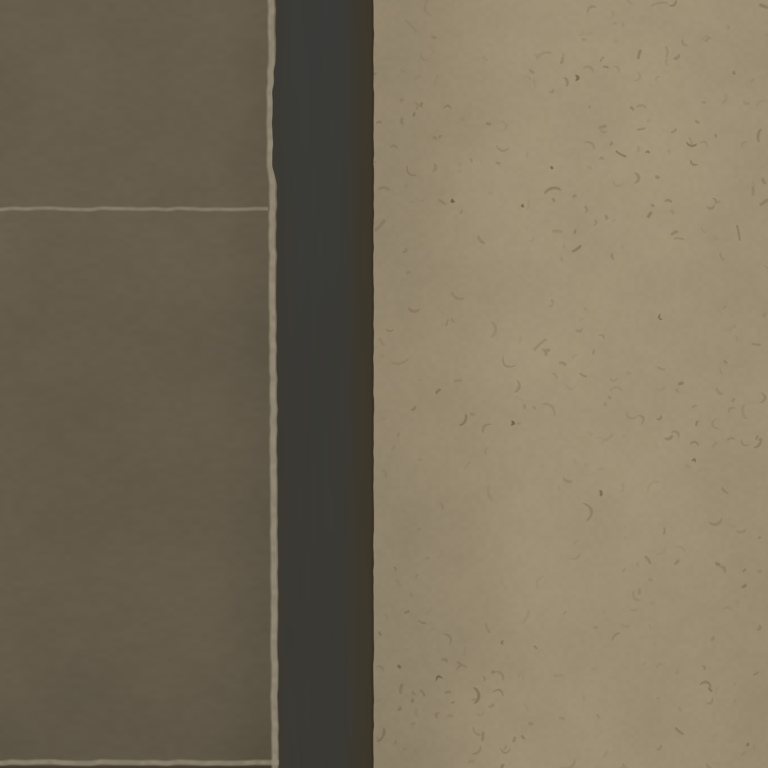
Write a WebGL 1 fragment shader that draws this texture.

```glsl
precision highp float;
// Dull brown tiles with pale grout, a dark metal strip and a flecked beige slab.
uniform vec2 u_resolution;

const float GROUT_X = 0.3555;
const float STRIP_LEFT = 0.361;
const float SLAB_LEFT = 0.4865;
const float JOINT_Y = 0.728;
const float BOTTOM_JOINT_Y = 0.007;
const vec3 TILE_LIGHT = vec3(0.415, 0.375, 0.310);
const vec3 TILE_DARK = vec3(0.350, 0.320, 0.260);
const vec3 GROUT = vec3(0.570, 0.535, 0.460);
const vec3 STRIP_COOL = vec3(0.228, 0.225, 0.205);
const vec3 STRIP_WARM = vec3(0.240, 0.215, 0.165);
const vec3 SLAB_LIGHT = vec3(0.625, 0.572, 0.468);
const vec3 SLAB_DARK = vec3(0.535, 0.485, 0.395);
const vec3 FLECK = vec3(0.360, 0.300, 0.200);

float hash(vec2 p) {
  vec3 q = fract(vec3(p.xyx) * 0.1031);
  q += dot(q, q.yzx + 33.33);
  return fract((q.x + q.y) * q.z);
}

// Smooth cell-corner noise, 0 to 1.
float noise(vec2 p) {
  vec2 i = floor(p), f = fract(p);
  f = f * f * (3.0 - 2.0 * f);
  return mix(mix(hash(i), hash(i + vec2(1.0, 0.0)), f.x),
             mix(hash(i + vec2(0.0, 1.0)), hash(i + vec2(1.0)), f.x), f.y);
}

float mottle(vec2 p) {
  return 0.55 * noise(p) + 0.3 * noise(p * 2.1 + 7.0) + 0.15 * noise(p * 4.3 + 19.0);
}

float band(float d, float halfWidth, float soft) {
  return 1.0 - smoothstep(halfWidth - soft, halfWidth + soft, abs(d));
}

// Short curved fibres, one candidate per cell.
float flecks(vec2 p, float cells, float chance, float size, float seed) {
  vec2 g = p * cells;
  vec2 home = floor(g);
  float ink = 0.0;
  for (int j = -1; j <= 1; j++) {
    for (int i = -1; i <= 1; i++) {
      vec2 c = home + vec2(float(i), float(j));
      vec2 id = c + seed;
      float h = hash(id + 3.7);
      vec2 d = (g - c - vec2(hash(id), hash(id + 41.3))) / cells;
      float a = 6.2832 * hash(id + 71.9);
      d = vec2(d.x * cos(a) + d.y * sin(a), d.y * cos(a) - d.x * sin(a));
      float len = size * mix(0.15, 1.0, h * h / (chance * chance));
      d.y += (hash(id + 13.1) - 0.5) * d.x * d.x / size * 1.6;
      float reach = length(vec2(max(abs(d.x) - len, 0.0), d.y));
      float w = mix(0.0008, 0.0020, hash(id + 97.0));
      float mark = 1.0 - smoothstep(w * 0.3, w + 0.0016, reach);
      float strength = mix(0.25, 0.9, hash(id + 59.0));
      ink = max(ink, mark * strength * step(h, chance));
    }
  }
  return ink;
}

vec3 tileColor(vec2 p) {
  float shade = 0.62 + 0.35 * (p.y - 0.5) + 0.5 * (mottle(p * 9.0) - 0.5);
  shade -= 0.45 * smoothstep(0.27, 0.36, p.x);
  shade -= 0.25 * (1.0 - smoothstep(0.0, 0.15, p.y));
  vec3 col = mix(TILE_DARK, TILE_LIGHT, clamp(shade, -0.2, 1.1));
  return col + 0.012 * (noise(p * vec2(90.0, 150.0)) - 0.5);
}

vec3 stripColor(vec2 p) {
  float across = (p.x - STRIP_LEFT) / (SLAB_LEFT - STRIP_LEFT);
  float warm = smoothstep(0.6, 1.0, across) + 0.3 * (1.0 - smoothstep(0.0, 0.25, across));
  vec3 col = mix(STRIP_COOL, STRIP_WARM, min(warm, 1.0));
  col += vec3(0.0, 0.006, 0.014) * smoothstep(0.35, 1.0, p.y) * (1.0 - warm);
  return col + 0.006 * (noise(p * vec2(120.0, 12.0)) - 0.5);
}

vec3 slabColor(vec2 p) {
  float light = 0.30 + 0.60 * smoothstep(SLAB_LEFT, 0.72, p.x);
  light += 0.22 * smoothstep(0.0, 0.6, p.y) - 0.14;
  light -= 0.18 * smoothstep(0.85, 1.0, p.x);
  light += 0.35 * (mottle(p * 13.0 + 5.0) - 0.5);
  vec3 col = mix(SLAB_DARK, SLAB_LIGHT, clamp(light, 0.0, 1.1));
  float patches = smoothstep(0.25, 0.7, noise(p * 11.0 + 31.0));
  float ink = 0.50 * flecks(p, 24.0, 0.50, 0.010, 11.0) * mix(0.5, 1.0, patches);
  ink = max(ink, 0.34 * flecks(p, 42.0, 0.42, 0.006, 137.0) * patches);
  ink = max(ink, 0.85 * flecks(p, 13.0, 0.20, 0.004, 251.0));
  col = mix(col, FLECK, ink);
  return col + 0.014 * (noise(p * 170.0) - 0.5);
}

void main() {
  vec2 p = gl_FragCoord.xy / u_resolution;
  float soft = max(0.0011, 0.7 / u_resolution.x);
  float rough = noise(vec2(p.y * 75.0, 2.0)) - 0.5;

  // Tile joints, with a chipped step in the upright one.
  vec3 col = tileColor(p);
  float chip = smoothstep(0.755, 0.785, p.y) * (1.0 - smoothstep(0.86, 0.96, p.y));
  float groutX = GROUT_X + 0.004 * (0.5 - p.y) - 0.0022 * chip + 0.0016 * rough;
  float stripEdge = STRIP_LEFT + 0.003 * (0.5 - p.y) - 0.005 * chip + 0.0020 * rough;
  float wave = 0.0022 * (noise(vec2(p.x * 60.0, 8.0)) - 0.5);
  float joint = band(p.y - JOINT_Y - wave, 0.0022, 0.0018) * step(p.x, 0.349);
  float lowJoint = band(p.y - BOTTOM_JOINT_Y - wave, 0.0032, 0.002);
  float grain = 0.75 + 0.25 * noise(p * 140.0);
  col *= 1.0 - 0.3 * (1.0 - smoothstep(0.001, 0.005, p.y));
  col = mix(col, GROUT, max(joint * 0.75, lowJoint * 0.85) * grain);
  col = mix(col, GROUT, band(p.x - groutX, 0.0042, 0.0022) * grain);

  // Strip and slab cover the tile from left to right.
  col = mix(col, stripColor(p), smoothstep(-soft, soft, p.x - stripEdge));
  float slabEdge = SLAB_LEFT + 0.0012 * (noise(vec2(p.y * 90.0, 5.0)) - 0.5);
  col *= 1.0 - 0.12 * band(p.x - slabEdge, 0.003, 0.002);
  col = mix(col, slabColor(p), smoothstep(-soft, soft, p.x - slabEdge));
  gl_FragColor = vec4(col, 1.0);
}
```
